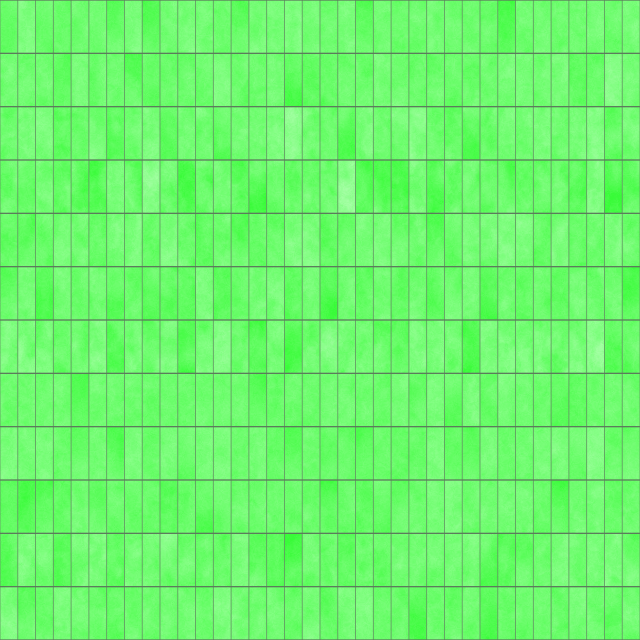
Give the GLSL for this texture, as a WebGL 2 fragment shader.

```glsl
#version 300 es
precision highp float;
// Bright green glazed wall tiles: upright tiles stacked in a straight grid.
// Each tile has its own tone and cloudy, brushed glaze from warped noise;
// thin grout lines are drawn with exact pixel coverage.

uniform vec2 u_resolution;
out vec4 fragColor;

const vec2 TILES = vec2(36.0, 12.0);            // repeats across and down
const float VERTICAL_GROUT = 0.00135;           // widths in canvas units
const float HORIZONTAL_GROUT = 0.0020;
const vec3 VERTICAL_COLOR = vec3(0.39, 0.60, 0.39);
const vec3 HORIZONTAL_COLOR = vec3(0.36, 0.47, 0.36);
const vec3 GLAZE_DEEP = vec3(0.22, 0.985, 0.22);
const vec3 GLAZE_PALE = vec3(0.66, 1.0, 0.66);
const float MEAN_TONE = 0.51;                   // 0 deep, 1 pale
const float TILE_VARIATION = 0.20;
const float CLOUD_STRENGTH = 0.50;
const float MOTTLE_STRENGTH = 0.24;
const float GRAIN_STRENGTH = 0.12;
const float STAIN_STRENGTH = 0.32;

float hash(vec2 p) {
    vec3 q = fract(vec3(p.xyx) * 0.1031);
    q += dot(q, q.yzx + 33.33);
    return fract((q.x + q.y) * q.z);
}

float noise(vec2 p) {
    vec2 cell = floor(p), f = fract(p);
    f = f * f * (3.0 - 2.0 * f);
    float low = mix(hash(cell), hash(cell + vec2(1, 0)), f.x);
    float high = mix(hash(cell + vec2(0, 1)), hash(cell + vec2(1, 1)), f.x);
    return mix(low, high, f.y);
}

float fbm(vec2 p) {
    float sum = 0.0, amplitude = 0.5;
    for (int i = 0; i < 4; i++) {
        sum += amplitude * noise(p);
        p = mat2(1.6, 1.2, -1.2, 1.6) * p + 7.3;
        amplitude *= 0.5;
    }
    return sum / 0.9375;
}

// Fraction of a pixel covered by a line, given the distance to its centre.
float lineCoverage(float dist, float width, float pixel) {
    float overlap = min(dist + 0.5 * pixel, 0.5 * width)
                  - max(dist - 0.5 * pixel, -0.5 * width);
    return clamp(overlap / pixel, 0.0, 1.0);
}

float glazeTone(vec2 tile, vec2 local) {
    // Distance inside the tile is measured in tile widths.
    vec2 p = local * vec2(1.0, TILES.y > 0.0 ? TILES.x / TILES.y : 1.0);
    vec2 seed = vec2(hash(tile + 11.0), hash(tile + 47.0)) * 190.0;

    // Rows differ in contrast and slightly in overall tone.
    float contrast = mix(0.6, 1.4, hash(vec2(tile.y, 5.0)));
    float tone = MEAN_TONE + 0.08 * (hash(vec2(tile.y, 19.0)) - 0.5);
    tone += TILE_VARIATION * contrast * (hash(tile + 3.0) + hash(tile + 71.0) - 1.0);

    // Soft clouds, warped blotches and fine grain.
    vec2 warp = vec2(fbm(p * 1.8 + seed), fbm(p * 1.8 + seed + 31.0));
    float mottle = fbm(p * 3.2 + 2.5 * warp + seed + 60.0);
    tone += CLOUD_STRENGTH * contrast * (fbm(p * vec2(1.3, 0.8) + seed + 83.0) - 0.5);
    tone += MOTTLE_STRENGTH * (mottle - 0.5);
    tone += GRAIN_STRENGTH * (noise(p * 16.0 + seed) - 0.5);

    // A few tiles carry a deeper stain gathered towards one end.
    float end = hash(tile + 29.0) > 0.5 ? local.y : 1.0 - local.y;
    float stained = smoothstep(0.70, 1.0, hash(tile + 97.0));
    tone -= STAIN_STRENGTH * stained * smoothstep(0.25, 0.9, 0.6 * end + 0.6 * mottle);
    return clamp(tone, 0.0, 1.0);
}

void main() {
    vec2 uv = gl_FragCoord.xy / u_resolution;
    vec2 pixel = 1.0 / u_resolution;
    vec2 grid = uv * TILES;
    vec2 tile = floor(grid), local = fract(grid);

    // Glazed tile face
    vec3 color = mix(GLAZE_DEEP, GLAZE_PALE, glazeTone(tile, local));

    // Grout, centred on the tile borders
    vec2 dist = (0.5 - abs(local - 0.5)) / TILES;
    color = mix(color, VERTICAL_COLOR, lineCoverage(dist.x, VERTICAL_GROUT, pixel.x));
    color = mix(color, HORIZONTAL_COLOR, lineCoverage(dist.y, HORIZONTAL_GROUT, pixel.y));

    fragColor = vec4(color, 1.0);
}
```
